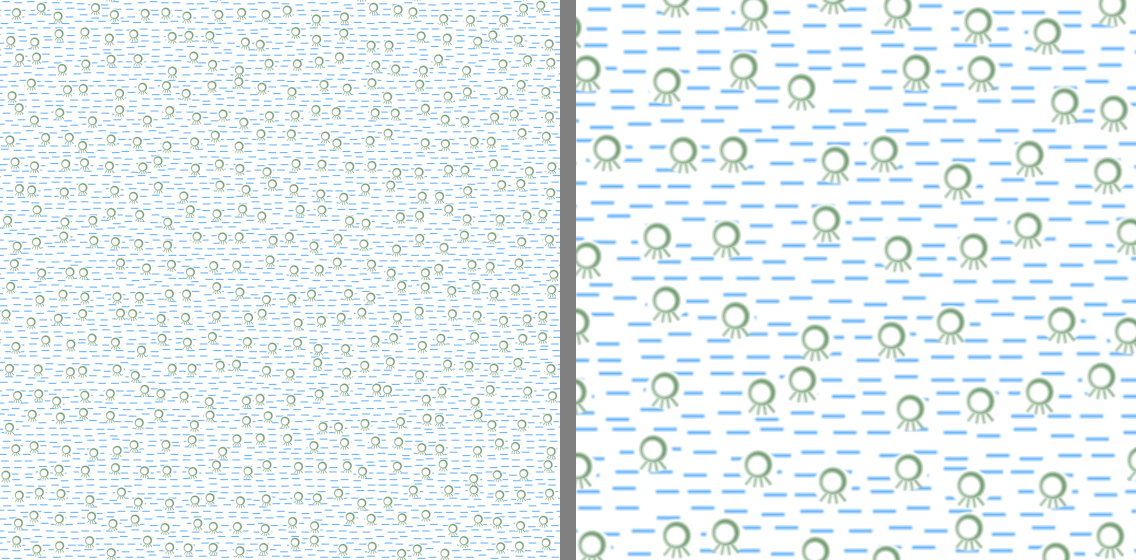
Left: the whole. Right: its middle third, enlarged.
This pattern is drawn by a three.js fragment shader. Its source:

```glsl
varying vec2 vUv;

const vec3 PAPER = vec3(1.0);
const vec3 DASH_BLUE = vec3(0.41, 0.71, 0.985);
const vec3 GREEN_DARK = vec3(0.48, 0.64, 0.48);
const vec3 GREEN_SOFT = vec3(0.62, 0.74, 0.62);

const float EDGE = 1.0 / 512.0;           // width of the smoothed edges
const vec2 DASH_GRID = vec2(46.0, 87.0);  // dashes across and up
const vec2 DASH_HALF = vec2(0.0069, 0.00098);
const vec2 DASH_JITTER = vec2(0.22, 0.5);
const float DASH_STEP = 512.0;            // fine lattice the dash heights sit on

const float JELLY_GRID = 22.0;
const float JELLY_JITTER = 0.6;
const float BELL_RADIUS = 0.0081;
const float HOLLOW_RADIUS = 0.0057;
const vec2 HOLLOW_SHIFT = vec2(-0.0004, -0.0003);
const float ARM_HALF = 0.0007;
const vec2 CLEAR_CENTRE = vec2(0.0, -0.002);
const float CLEAR_RADIUS = 0.0115;

vec2 hash22(vec2 p) {
  vec3 q = fract(p.xyx * vec3(0.1031, 0.1030, 0.0973));
  q += dot(q, q.yzx + 33.33);
  return fract((q.xx + q.yz) * q.zy);
}

float cover(float d) {
  return clamp(0.5 - d / EDGE, 0.0, 1.0);
}

float segment(vec2 p, vec2 a, vec2 b) {
  vec2 ab = b - a;
  return length(p - a - ab * clamp(dot(p - a, ab) / dot(ab, ab), 0.0, 1.0));
}

// Short level strokes, each row slid by its own amount
float dashes(vec2 uv) {
  vec2 g = uv * DASH_GRID;
  float slide = hash22(vec2(floor(g.y), 71.0)).x;
  g.x += slide;
  vec2 cell = floor(g);
  vec2 centre = cell + 0.5 + (hash22(cell + 5.0) - 0.5) * DASH_JITTER;
  centre.x -= slide;
  centre /= DASH_GRID;
  centre.y = (floor(centre.y * DASH_STEP) + 0.5) / DASH_STEP;
  vec2 d = abs(uv - centre) - DASH_HALF;
  return cover(d.x) * cover(d.y);
}

// Ring with a hollow set off centre, so one side is heavier
float bell(vec2 p) {
  return max(length(p) - BELL_RADIUS, HOLLOW_RADIUS - length(p - HOLLOW_SHIFT));
}

// Two inner and two splayed arms, mirrored about the axis
float arms(vec2 p) {
  p.x = abs(p.x);
  float inner = segment(p, vec2(0.0013, -0.0075), vec2(0.0022, -0.0125));
  float outer = segment(p, vec2(0.0036, -0.0070), vec2(0.0070, -0.0112));
  return min(inner, outer) - ARM_HALF;
}

void main() {
  vec2 home = floor(vUv * JELLY_GRID);
  float clearing = 0.0;
  float ink = 0.0;
  vec3 green = GREEN_DARK;

  // Nearby jellyfish on a jittered grid
  for (int j = -1; j <= 1; j++) {
    for (int i = -1; i <= 1; i++) {
      vec2 cell = home + vec2(float(i), float(j));
      vec2 offset = (hash22(cell + 17.0) - 0.5) * JELLY_JITTER;
      vec2 p = vUv - (cell + 0.5 + offset) / JELLY_GRID;
      clearing = max(clearing, cover(length(p - CLEAR_CENTRE) - CLEAR_RADIUS));
      float shape = cover(min(bell(p), arms(p)));
      if (shape > ink) {
        ink = shape;
        float light = smoothstep(-0.5, 1.0, -dot(p, vec2(0.8, 0.6)) / BELL_RADIUS);
        green = mix(GREEN_DARK, GREEN_SOFT, light);
      }
    }
  }

  vec3 color = mix(PAPER, DASH_BLUE, dashes(vUv) * (1.0 - clearing));
  gl_FragColor = vec4(mix(color, green, ink), 1.0);
}
```
